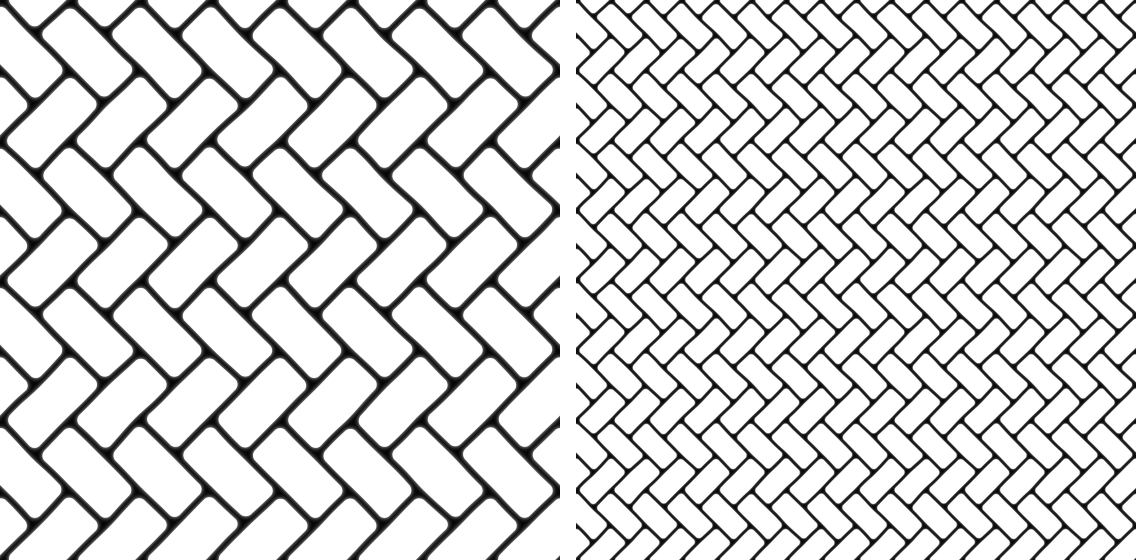
Left: one tile. Right: repeated 2 by 2.
Reproduce this pattern procedurally as a three.js fragment shader.

```glsl
// Herringbone of white rounded 2:1 bricks set at 45 degrees, with soft dark joints.
// Two lattices of rotated rounded boxes give the distance to the nearest brick;
// the joint darkens with that distance, and wrapping noise bends the edges slightly.
#define REPEATS vec2(8.0, 4.0)     // pattern periods across and up
#define PERIOD vec2(2.0, 4.0)      // size of one period in pattern units
#define JOINT 0.104                // half the joint width
#define CORNER 0.21                // corner radius of a brick
#define EDGE vec2(-0.0125, 0.025)  // soft step from brick to joint
#define JOINT_TONE 0.51            // joint grey beside a brick
#define JOINT_FADE 0.058           // distance over which the joint darkens
#define WOBBLE 0.06                // range of the edge displacement
#define WOBBLE_CELLS 16.0          // noise cells across the canvas

varying vec2 vUv;

vec2 hash2(vec2 cell) {
  vec2 k = vec2(dot(cell, vec2(127.1, 311.7)), dot(cell, vec2(269.5, 183.3)));
  return fract(sin(k) * 43758.5);
}

// Value noise with two channels that wraps after WOBBLE_CELLS
vec2 wrappedNoise(vec2 p) {
  vec2 i = floor(p);
  vec2 f = smoothstep(0.0, 1.0, p - i);
  vec2 a = mod(i, WOBBLE_CELLS);
  vec2 b = mod(i + 1.0, WOBBLE_CELLS);
  return mix(mix(hash2(a), hash2(vec2(b.x, a.y)), f.x),
             mix(hash2(vec2(a.x, b.y)), hash2(b), f.x), f.y);
}

float roundedBox(vec2 p, vec2 halfSize, float radius) {
  vec2 q = abs(p) - halfSize + radius;
  return length(max(q, 0.0)) + min(max(q.x, q.y), 0.0) - radius;
}

// Distance to the nearest brick of one lattice; slope is +1 or -1
float brickLattice(vec2 p, vec2 center, float slope) {
  vec2 q = mod(p - center + 0.5 * PERIOD, PERIOD) - 0.5 * PERIOD;
  vec2 halfSize = vec2(1.0, 0.5) * sqrt(2.0) - JOINT;
  float d = 10.0;
  for (int i = -1; i <= 1; i++) {
    vec2 r = q + vec2(float(i) * PERIOD.x, 0.0);
    vec2 local = vec2(r.x + slope * r.y, r.y - slope * r.x) * sqrt(0.5);
    d = min(d, roundedBox(local, halfSize, CORNER));
  }
  return d;
}

void main() {
  vec2 p = vUv * REPEATS * PERIOD;
  p += WOBBLE * (wrappedNoise(vUv * WOBBLE_CELLS) - 0.5);

  // Falling and rising rows of bricks
  float d = min(brickLattice(p, vec2(0.5, 2.5), -1.0),
                brickLattice(p, vec2(1.5, 0.5), 1.0));

  // White bricks, joints darkest where they meet
  float joint = max(JOINT_TONE * exp(-max(d, 0.0) / JOINT_FADE) - 0.01, 0.0);
  float tone = mix(1.0, joint, smoothstep(EDGE.x, EDGE.y, d));
  gl_FragColor = vec4(vec3(tone), 1.0);
}
```
